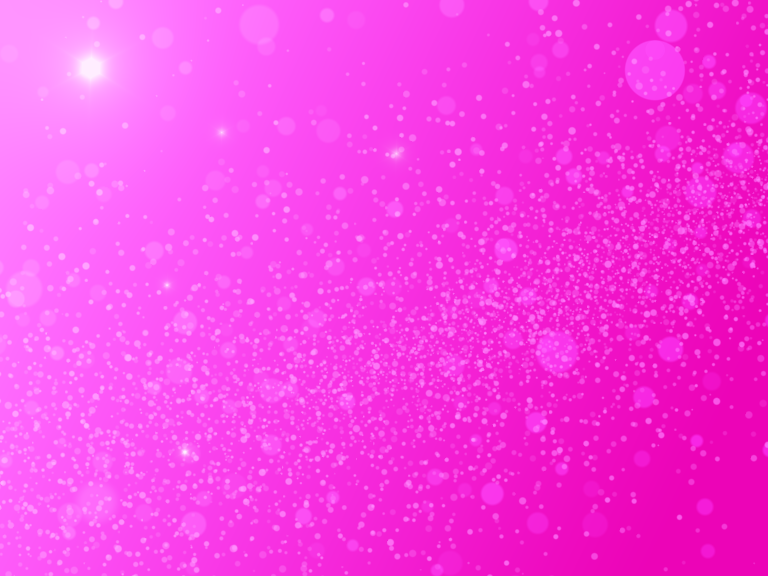
This background is drawn by a Shadertoy shader. Its source:

```glsl
float hash(vec2 p) {
    return fract(sin(dot(p, vec2(127.1, 311.7))) * 43758.55);
}

mat2 rotation(float a) {
    return mat2(cos(a), sin(a), -sin(a), cos(a));
}

// Magenta ramp, indexed by its green level
vec3 pinkRamp(float level) {
    float depth = max(1.0 - 2.0 * level, 0.0);
    return vec3(1.0 - 0.08 * depth * depth, level, 1.0 - 0.3 * depth * depth);
}

float disc(vec2 p, vec2 center, float radius, float soft) {
    return 1.0 - smoothstep(radius - soft, radius + soft, length(p - center));
}

// Share of filled cells around the curved dust band
float bandDensity(vec2 p, float width) {
    float offset = (p.y - 0.2 - 0.12 * p.x - 0.18 * p.x * p.x) / width;
    return exp(-offset * offset);
}

// One jittered grid of dots, thinned out away from the band
float dustLayer(vec2 p, float cell, float radius, float width, float fill, float seed, float soft) {
    mat2 turn = rotation(0.4 + seed * 1.3);
    vec2 id = floor(turn * p / cell);
    vec2 key = id + seed * 17.3;
    float size = radius * mix(0.65, 1.15, hash(key + 3.1));
    vec2 jitter = vec2(hash(key + 5.7), hash(key + 9.2));
    vec2 center = (id + mix(vec2(size / cell), vec2(1.0 - size / cell), jitter)) * cell * turn;
    float present = step(hash(key + 1.4), fill * bandDensity(center, width));
    return present * disc(p, center, size, soft) * mix(0.25, 1.0, hash(key + 7.9));
}

// Bright core with six thin rays
float sparkle(vec2 q, float size) {
    q /= size;
    float r2 = dot(q, q);
    float light = 0.9 * exp(-r2 * 1.8) + 0.3 * exp(-r2 * 0.3);
    for (int i = 0; i < 3; i++) {
        vec2 ray = abs(rotation(float(i) * 1.047 + 0.04) * q);
        light += 0.35 * exp(-ray.x * 7.0 - ray.y * 1.1);
    }
    return light;
}

void mainImage(out vec4 fragColor, in vec2 fragCoord) {
    vec2 p = fragCoord / iResolution.y;
    p.x *= 1.3333 * iResolution.y / iResolution.x;
    float soft = 1.0 / iResolution.y;
    vec2 sun = vec2(0.158, 0.882);

    // Diagonal gradient with a wide glow at the upper left
    float fall = clamp(0.62 * p.x + 0.3 * (1.0 - p.y), 0.0, 1.0);
    float level = 0.015 + 0.54 * pow(1.0 - fall, 1.3);
    level += 0.1 * exp(-dot(p - sun, p - sun) * 35.0);
    vec3 color = pinkRamp(level);

    // Large translucent discs
    float bokeh = 0.7 * disc(p, vec2(1.137, 0.878), 0.052, soft);
    bokeh += 0.6 * disc(p, vec2(0.967, 0.389), 0.036, 0.004);
    bokeh += 0.4 * disc(p, vec2(0.042, 0.498), 0.031, 0.004);
    bokeh += 0.4 * disc(p, vec2(0.450, 0.957), 0.034, 0.004);
    bokeh += 0.5 * disc(p, vec2(0.168, 0.128), 0.034, 0.012);
    bokeh += 0.6 * disc(p, vec2(1.165, 0.955), 0.028, 0.003);
    for (int i = 0; i < 3; i++) {
        float a = 0.04 - 0.58 * float(i);
        vec2 center = vec2(1.149, 0.806) + 0.155 * vec2(cos(a), sin(a));
        bokeh += 0.5 * disc(p, center, 0.027, 0.003);
    }

    // Scattered smaller discs
    for (int i = 0; i < 2; i++) {
        float k = float(i);
        bokeh += 0.65 * dustLayer(p, 0.1 - 0.03 * k, 0.02 - 0.006 * k, 0.8, 0.45, k + 11.0, 0.003);
    }
    color = mix(color, vec3(1.0, level + 0.2, 1.0), min(bokeh, 0.8));

    // Dust, from fine grains in the band to coarse dots far from it
    vec3 dustColor = vec3(1.0, 0.48 + 0.6 * level, 1.0);
    for (int i = 0; i < 7; i++) {
        float f = float(i) / 6.0;
        float fill = mix(smoothstep(0.1, 1.0, p.x), 1.0, sqrt(f)) * 0.6;
        float dots = dustLayer(p, mix(0.008, 0.034, f), mix(0.0017, 0.0056, f),
                               mix(0.09, 0.42, f), fill, float(i), soft);
        color = mix(color, dustColor, 0.75 * dots);
    }

    // Main star and faint twinkles
    float light = sparkle(p - sun, 0.032);
    light += 0.7 * sparkle(p - vec2(0.321, 0.215), 0.008);
    light += 0.4 * sparkle(p - vec2(0.385, 0.770), 0.010);
    light += 0.4 * sparkle(p - vec2(0.688, 0.733), 0.012);
    light += 0.5 * sparkle(p - vec2(0.290, 0.505), 0.007);
    color = mix(color, vec3(1.0, 0.93, 1.0), clamp(light, 0.0, 1.0));

    fragColor = vec4(color, 1.0);
}
```
